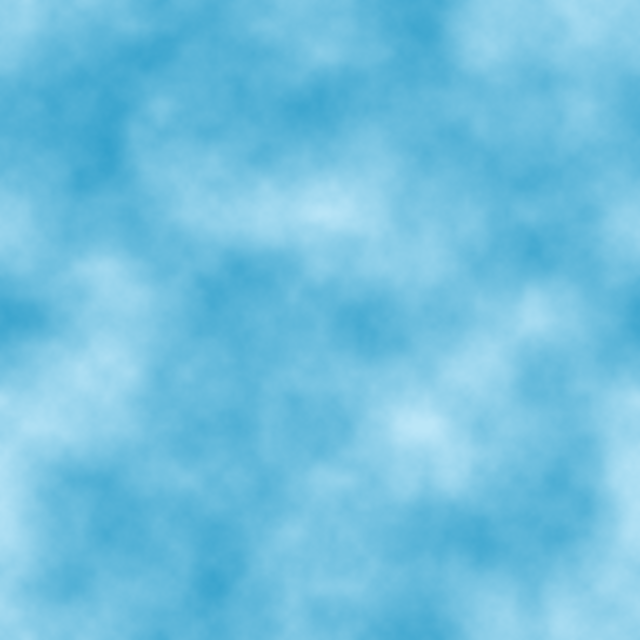
Reproduce this texture procedurally as a WebGL 1 fragment shader.

```glsl
precision highp float;
// Soft sky-blue clouds that tile without a seam.
// Octaves of wrapping value noise, each twice as fine and half as strong,
// are summed and mapped onto a ramp from deep to pale blue.

uniform vec2 u_resolution;

const int OCTAVES = 6;
const float BASE_CELLS = 6.0;
const vec3 DEEP_BLUE = vec3(0.18, 0.62, 0.79);
const vec3 PALE_BLUE = vec3(0.73, 0.90, 0.97);

float hash(vec2 p, float seed) {
  vec3 q = fract(vec3(p.xyx + seed) * vec3(0.1031, 0.1030, 0.0973));
  q += dot(q, q.yzx + 33.33);
  return fract((q.x + q.y) * q.z);
}

// Value noise whose lattice repeats after a whole number of cells.
float tiledNoise(vec2 uv, float cells, float seed) {
  vec2 p = uv * cells;
  vec2 cell = floor(p);
  vec2 f = p - cell;
  vec2 blend = f * f * (3.0 - 2.0 * f);
  vec2 lo = mod(cell, cells);
  vec2 hi = mod(cell + 1.0, cells);
  float bottom = mix(hash(lo, seed), hash(vec2(hi.x, lo.y), seed), blend.x);
  float top = mix(hash(vec2(lo.x, hi.y), seed), hash(hi, seed), blend.x);
  return mix(bottom, top, blend.y);
}

// Normalised sum of octaves, from 0 to 1.
float clouds(vec2 uv, float baseCells) {
  float sum = 0.0;
  float total = 0.0;
  float amplitude = 1.0;
  float cells = baseCells;
  for (int i = 0; i < OCTAVES; i++) {
    sum += amplitude * tiledNoise(uv, cells, 17.0 + 31.0 * float(i));
    total += amplitude;
    amplitude *= 0.5;
    cells *= 2.0;
  }
  return sum / total;
}

vec3 skyColor(float density, float contrast) {
  float shade = clamp(0.5 + (density - 0.5) * contrast, 0.0, 1.0);
  return mix(DEEP_BLUE, PALE_BLUE, shade);
}

void main() {
  vec2 uv = gl_FragCoord.xy / u_resolution;
  gl_FragColor = vec4(skyColor(clouds(uv, BASE_CELLS), 1.4), 1.0);
}
```
